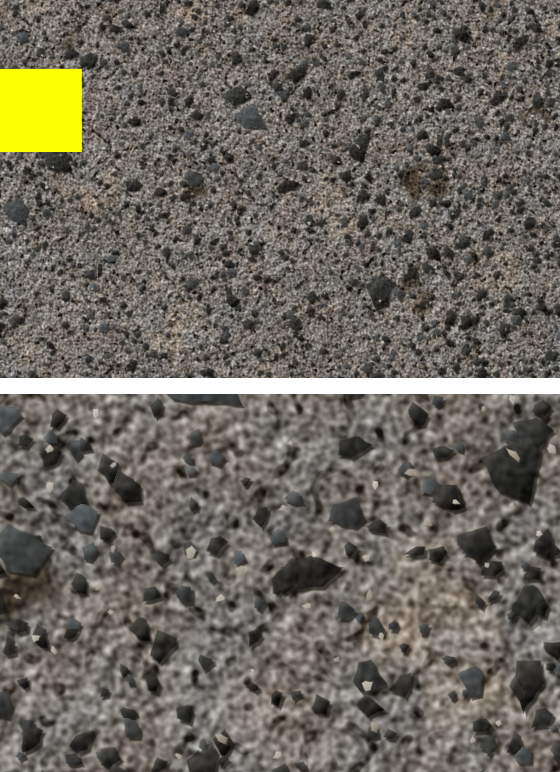
Top, the full canvas; bottom, a detail of the centre.
This texture is drawn by a WebGL 2 fragment shader. Its source:

```glsl
#version 300 es
precision highp float;
// Rough sunlit asphalt with dark angular stones, pale chips and a flat yellow panel.

uniform vec2 u_resolution;
out vec4 fragColor;

const vec2 LIGHT = vec2(-0.6, 0.8);

vec3 hash(vec2 cell) {
  vec3 q = fract(vec3(cell.xyx) * vec3(0.1031, 0.103, 0.0973));
  q += dot(q, q.yxz + 33.33);
  return fract((q.xxy + q.yzz) * q.zyx);
}

float cornerSlope(vec2 cell, vec2 offset) {
  float angle = 6.2832 * hash(cell).x;
  return dot(vec2(cos(angle), sin(angle)), offset);
}

float gradientNoise(vec2 p) {
  vec2 i = floor(p), f = fract(p);
  vec2 w = f * f * f * (f * (f * 6.0 - 15.0) + 10.0);
  vec2 e = vec2(1, 0);
  float low = mix(cornerSlope(i, f), cornerSlope(i + e, f - e), w.x);
  float high = mix(cornerSlope(i + e.yx, f - e.yx), cornerSlope(i + 1.0, f - 1.0), w.x);
  return mix(low, high, w.y);
}

mat2 rotation(float a) {
  return mat2(cos(a), sin(a), -sin(a), cos(a));
}

// Height of the gritty surface
float grit(vec2 p) {
  return 0.9 * gradientNoise(p * 40.0)
       + 0.6 * gradientNoise(rotation(0.7) * p * 85.0 + 17.0)
       + 0.35 * gradientNoise(rotation(1.9) * p * 150.0 + 53.0);
}

// Scattered irregular polygons: x = distance, y = facing to the light, z = random value
vec3 stones(vec2 p, float cells, float density, float size, float seed) {
  vec2 g = p * cells;
  vec3 nearest = vec3(1, 0, 0);
  for (int y = -1; y <= 1; y++)
  for (int x = -1; x <= 1; x++) {
    vec2 cell = floor(g) + vec2(x, y);
    vec3 place = hash(cell + seed), shape = hash(cell + seed + 71.3);
    if (place.z > density) continue;
    vec2 offset = g - cell - place.xy;
    vec2 q = rotation(6.2832 * shape.x) * offset;
    q.x *= mix(0.6, 1.1, shape.y);
    float radius = size * mix(0.4, 1.0, shape.z);
    float d = -1.0;
    for (int k = 0; k < 5; k++) {
      vec3 side = hash(cell + seed + 13.7 * float(k + 1));
      float a = 1.2566 * (float(k) + 0.7 * side.x);
      d = max(d, dot(q, vec2(cos(a), sin(a))) - radius * mix(0.55, 1.0, side.y));
    }
    if (d < nearest.x) nearest = vec3(d, dot(offset, LIGHT) / radius, shape.y);
  }
  return vec3(nearest.x / cells, nearest.yz);
}

float cover(float d, float blur) {
  return 1.0 - smoothstep(-blur, blur, d);
}

// Lay dark stones with a cast shadow over the ground
vec3 addStones(vec3 ground, vec2 p, float cells, float density, float seed, float blur, float grain) {
  vec3 s = stones(p, cells, density, 0.42, seed);
  float shadow = cover(stones(p + LIGHT * 0.004, cells, density, 0.42, seed).x, blur * 1.5);
  ground = mix(ground, vec3(0.1, 0.09, 0.075), 0.7 * shadow);
  float tone = 0.15 + 0.2 * s.z * s.z + 0.09 * s.y + 0.4 * grain;
  vec3 tint = mix(vec3(1.03, 0.99, 0.92), vec3(0.94, 1.0, 1.03), s.z);
  return mix(ground, tone * tint, 0.92 * cover(s.x, blur));
}

void main() {
  vec2 p = gl_FragCoord.xy / u_resolution.y;
  float pixel = 1.0 / u_resolution.y;
  float right = p.x * u_resolution.y / u_resolution.x;
  vec2 warped = p + 0.0025 * vec2(gradientNoise(p * 70.0), gradientNoise(p * 70.0 + 31.0));

  // Relief lit from the upper left, with fine mineral speckle and pits
  float relief = grit(p + LIGHT * 0.003) - grit(p - LIGHT * 0.003);
  float speckle = 0.22 * gradientNoise(rotation(0.4) * p * 110.0 + 91.0)
                + 0.22 * gradientNoise(rotation(1.2) * p * 170.0 + 7.0);
  float broad = gradientNoise(p * 4.0 + 5.0);
  float tone = 0.445 + 0.27 * relief + speckle + 0.06 * broad + 0.1 * gradientNoise(p * 22.0);
  tone -= 0.22 * smoothstep(0.2, 0.45, gradientNoise(rotation(2.3) * p * 62.0 + 40.0));
  float warmth = 0.02 + 0.03 * gradientNoise(p * 14.0 + 23.0);
  vec3 color = clamp(tone, 0.07, 0.8) + vec3(warmth, 0.0, -warmth);

  // Sandy and brown stained patches
  float patchy = gradientNoise(p * 5.0 + 60.0) + 0.3 * gradientNoise(p * 19.0);
  color += vec3(0.09, 0.07, 0.04) * smoothstep(0.3, 0.5, patchy);
  color *= mix(vec3(1), vec3(0.58, 0.52, 0.43), smoothstep(0.38, 0.6, -patchy));

  // Stones in three sizes, denser toward the right
  float grain = 0.25 * relief + 0.5 * speckle;
  color = addStones(color, warped, 48.0, mix(0.2, 0.38, right), 11.0, pixel, grain);
  color = addStones(color, warped, 25.0, mix(0.2, 0.36, right), 37.0, pixel, grain);
  color = addStones(color, warped, 11.0, 0.05, 83.0, pixel, grain);

  // Small pale chips
  vec3 chip = stones(warped, 36.0, 0.2, 0.16, 59.0);
  vec3 chipColor = mix(vec3(0.64, 0.6, 0.54), vec3(0.84, 0.81, 0.76), chip.z);
  color = mix(color, chipColor + 0.08 * chip.y, 0.85 * cover(chip.x, pixel));

  // Flat panel at the left border
  vec2 uv = gl_FragCoord.xy / u_resolution;
  vec2 edge = abs(uv - vec2(0.0, 0.708)) - vec2(0.146, 0.11);
  float panel = cover(max(edge.x * u_resolution.x / u_resolution.y, edge.y), 0.5 * pixel);
  fragColor = vec4(mix(clamp(color, 0.0, 1.0), vec3(1.0, 1.0, 0.01), panel), 1.0);
}
```
